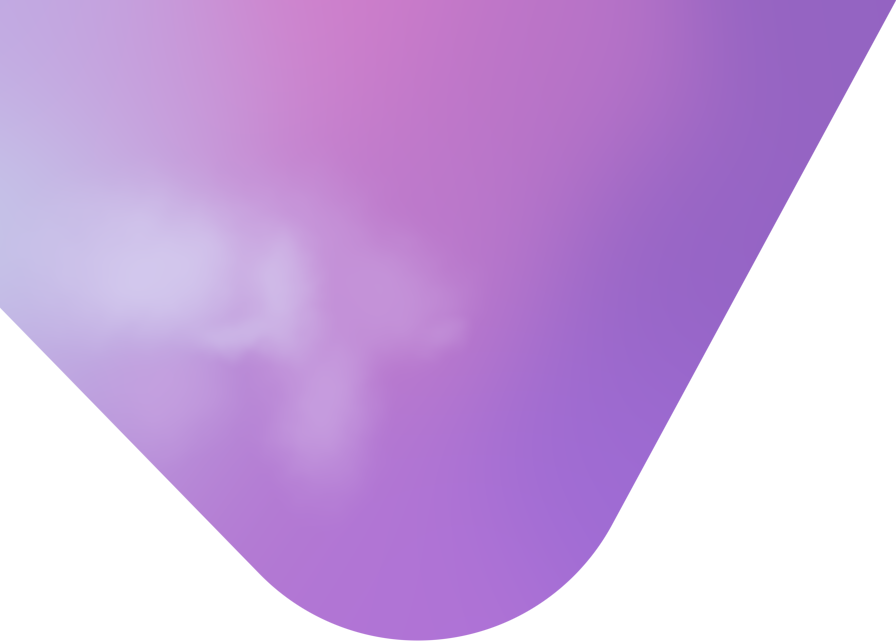
Write a Shadertoy shader that draws this background.

```glsl
// A rounded wedge of violet evening sky on white, with a pale cloud at left.
// Soft colour pools are blended by Gaussian weight, elliptical puffs warped
// by gradient noise form the cloud, and a distance function cuts the wedge.

const vec3 PAPER = vec3(1.0);
const vec3 MIST = vec3(0.84, 0.81, 0.94);
const vec3 LILAC = vec3(0.80, 0.66, 0.89);

vec2 hashGradient(vec2 cell) {
    vec3 h = fract(vec3(cell.xyx) * vec3(0.1031, 0.1030, 0.0973));
    h += dot(h, h.yzx + 33.33);
    return fract((h.xx + h.yz) * h.zy) * 2.0 - 1.0;
}

float gradientNoise(vec2 p) {
    vec2 i = floor(p), f = fract(p);
    vec2 u = f * f * f * (f * (f * 6.0 - 15.0) + 10.0);
    float a = dot(hashGradient(i), f);
    float b = dot(hashGradient(i + vec2(1, 0)), f - vec2(1, 0));
    float c = dot(hashGradient(i + vec2(0, 1)), f - vec2(0, 1));
    float d = dot(hashGradient(i + vec2(1, 1)), f - vec2(1, 1));
    return mix(mix(a, b, u.x), mix(c, d, u.x), u.y);
}

float fbm(vec2 p) {
    float sum = 0.0, amplitude = 0.6;
    for (int octave = 0; octave < 4; octave++) {
        sum += amplitude * gradientNoise(p);
        p = mat2(1.6, 1.2, -1.2, 1.6) * p + 7.3;
        amplitude *= 0.5;
    }
    return sum;
}

// Colour premultiplied by its weight, with the weight in alpha
vec4 pool(vec2 p, vec2 centre, vec3 colour) {
    vec2 q = (p - centre) / 0.23;
    return vec4(colour, 1.0) * exp(-dot(q, q));
}

vec3 skyColour(vec2 p) {
    vec4 sum = pool(p, vec2(0.00, 1.02), vec3(0.75, 0.67, 0.89));
    sum += pool(p, vec2(0.00, 0.64), vec3(0.78, 0.80, 0.92));
    sum += pool(p, vec2(0.24, 0.89), vec3(0.78, 0.61, 0.86));
    sum += pool(p, vec2(0.53, 1.00), vec3(0.82, 0.49, 0.79));
    sum += pool(p, vec2(0.82, 0.89), vec3(0.72, 0.45, 0.78));
    sum += pool(p, vec2(1.34, 0.98), vec3(0.58, 0.39, 0.76));
    sum += pool(p, vec2(1.09, 0.57), vec3(0.58, 0.39, 0.77));
    sum += pool(p, vec2(0.98, 0.28), vec3(0.62, 0.42, 0.83));
    sum += pool(p, vec2(0.63, 0.05), vec3(0.69, 0.45, 0.84));
    sum += pool(p, vec2(0.40, 0.20), vec3(0.70, 0.47, 0.82));
    sum += pool(p, vec2(0.63, 0.60), vec3(0.74, 0.48, 0.80));
    sum += pool(p, vec2(0.16, 0.38), vec3(0.74, 0.62, 0.87));
    return sum.rgb / sum.a;
}

// Coverage of one soft elliptical puff
float puff(vec2 p, vec2 centre, vec2 radii) {
    return 1.0 - smoothstep(0.1, 1.45, length((p - centre) / radii));
}

vec3 addCloud(vec3 colour, vec2 p) {
    vec2 warp = vec2(fbm(p * 6.0), fbm(p * 6.0 + 19.0));
    vec2 q = p + 0.07 * warp;
    // Thin lilac veil
    colour = mix(colour, LILAC, 0.70 * puff(q, vec2(0.50, 0.38), vec2(0.09, 0.15)));
    colour = mix(colour, LILAC, 0.50 * puff(q, vec2(0.46, 0.63), vec2(0.14, 0.12)));
    colour = mix(colour, LILAC, 0.50 * puff(q, vec2(0.61, 0.54), vec2(0.11, 0.10)));
    colour = mix(colour, LILAC, 0.30 * puff(q, vec2(0.69, 0.47), vec2(0.04, 0.03)));
    colour = mix(colour, LILAC, 0.45 * puff(q, vec2(0.26, 0.38), vec2(0.10, 0.07)));
    // Bright mist
    colour = mix(colour, MIST, 0.80 * puff(q, vec2(0.24, 0.58), vec2(0.18, 0.13)));
    colour = mix(colour, MIST, 0.60 * puff(q, vec2(0.44, 0.54), vec2(0.06, 0.09)));
    colour = mix(colour, MIST, 0.50 * puff(q, vec2(0.38, 0.47), vec2(0.075, 0.04)));
    return colour;
}

// Signed distance to a wedge opening upward, rounded by radius at its tip
float roundedWedge(vec2 p, vec2 centre, float radius, vec2 leftNormal, vec2 rightNormal) {
    vec2 q = p - centre;
    vec2 leftEdge = vec2(leftNormal.y, -leftNormal.x);
    vec2 rightEdge = vec2(-rightNormal.y, rightNormal.x);
    bool atTip = dot(q, leftEdge) < 0.0 && dot(q, rightEdge) < 0.0;
    float d = atTip ? length(q) : max(dot(q, leftNormal), dot(q, rightNormal));
    return d - radius;
}

void mainImage(out vec4 fragColor, in vec2 fragCoord) {
    vec2 p = fragCoord / iResolution.y;
    float pixel = 1.0 / iResolution.y;

    vec3 sky = addCloud(skyColour(p), p);
    float edge = roundedWedge(p, vec2(0.6486, 0.3487), 0.3433,
                              normalize(vec2(-0.716, -0.698)),
                              normalize(vec2(0.879, -0.476)));
    float outside = smoothstep(-0.75 * pixel, 0.75 * pixel, edge);
    fragColor = vec4(mix(sky, PAPER, outside), 1.0);
}
```
